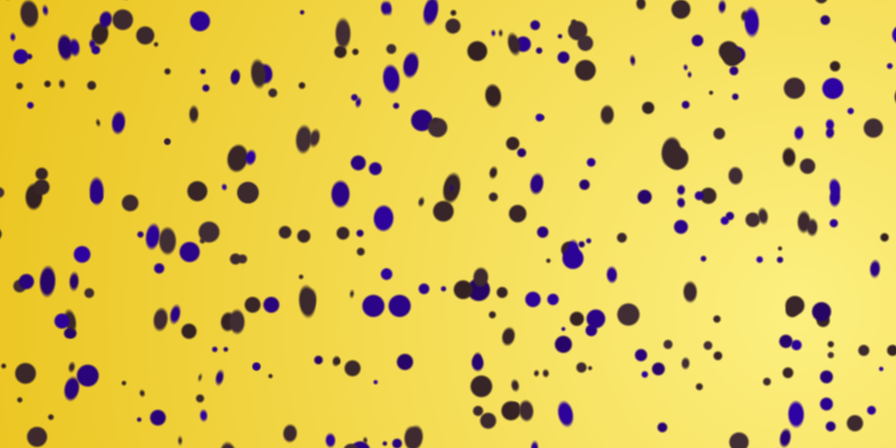
Write a Shadertoy shader that draws this pattern.

```glsl
// Dark brown and indigo paint spots scattered over a glowing yellow ground.

#define CELLS 11.0        // grid cells per canvas height
#define LAYERS 2          // overlaid spot grids
#define DENSITY 0.6       // chance that a cell holds a spot
#define MIN_RADIUS 0.004  // in canvas heights
#define MAX_RADIUS 0.026
#define OVAL_SHARE 0.3    // share of upright ovals among the spots
#define BROWN_SHARE 0.5   // share of brown spots
#define MAX_TILT 0.25     // radians
#define EDGE 0.004        // half width of the soft rim
#define GLOW_CENTRE vec2(0.89, 0.31)
#define GLOW_REACH 1.9

const vec3 PALE_YELLOW = vec3(0.99, 0.94, 0.50);
const vec3 DEEP_YELLOW = vec3(0.92, 0.77, 0.12);
const vec3 DARK_BROWN  = vec3(0.20, 0.13, 0.13);
const vec3 WARM_BROWN  = vec3(0.26, 0.18, 0.21);
const vec3 INDIGO      = vec3(0.15, 0.02, 0.38);
const vec3 BLUE        = vec3(0.18, 0.01, 0.64);

float hash(vec2 p) {
    return fract(sin(dot(p, vec2(127.1, 311.7))) * 43758.5453);
}

// Independent random value of a cell, chosen by channel
float cellRandom(vec2 cell, float channel) {
    return hash(cell + channel * vec2(17.3, 41.9));
}

// Approximate signed distance to a tilted ellipse
float ellipseDistance(vec2 p, vec2 radii, float tilt) {
    float c = cos(tilt), s = sin(tilt);
    p = mat2(c, -s, s, c) * p;
    return (length(p / radii) - 1.0) * min(radii.x, radii.y);
}

vec3 spotColour(vec2 seed) {
    float tone = cellRandom(seed, 1.0);
    return cellRandom(seed, 2.0) < BROWN_SHARE
        ? mix(DARK_BROWN, WARM_BROWN, tone)
        : mix(INDIGO, BLUE, tone);
}

// Coverage of the spot that belongs to one cell
float spotMask(vec2 p, vec2 cell, vec2 seed, float edge) {
    if (cellRandom(seed, 3.0) > DENSITY) return 0.0;
    vec2 jitter = vec2(cellRandom(seed, 4.0), cellRandom(seed, 5.0));
    vec2 centre = (cell + jitter) / CELLS;
    float radius = mix(MIN_RADIUS, MAX_RADIUS, pow(cellRandom(seed, 6.0), 1.5));
    float stretch = 1.0;
    if (cellRandom(seed, 7.0) < OVAL_SHARE)
        stretch = mix(1.1, 1.4, cellRandom(seed, 8.0));
    float tilt = MAX_TILT * (2.0 * cellRandom(seed, 9.0) - 1.0);
    vec2 radii = radius * vec2(1.0 / stretch, stretch);
    return 1.0 - smoothstep(-edge, edge, ellipseDistance(p - centre, radii, tilt));
}

void mainImage(out vec4 fragColor, in vec2 fragCoord) {
    vec2 p = fragCoord / iResolution.y;
    float aspect = iResolution.x / iResolution.y;
    float edge = max(EDGE, 0.7 / iResolution.y);

    // Yellow ground with a glow at the lower right
    float fade = distance(p, GLOW_CENTRE * vec2(aspect, 1.0)) / GLOW_REACH;
    vec3 colour = mix(PALE_YELLOW, DEEP_YELLOW, clamp(fade, 0.0, 1.0));

    // Spots from the surrounding cells of every layer
    vec2 home = floor(p * CELLS);
    for (int layer = 0; layer < LAYERS; layer++) {
        for (int y = -1; y <= 1; y++) {
            for (int x = -1; x <= 1; x++) {
                vec2 cell = home + vec2(x, y);
                vec2 seed = cell + 73.7 * float(layer) + 5.3;
                colour = mix(colour, spotColour(seed), spotMask(p, cell, seed, edge));
            }
        }
    }

    fragColor = vec4(colour, 1.0);
}
```
